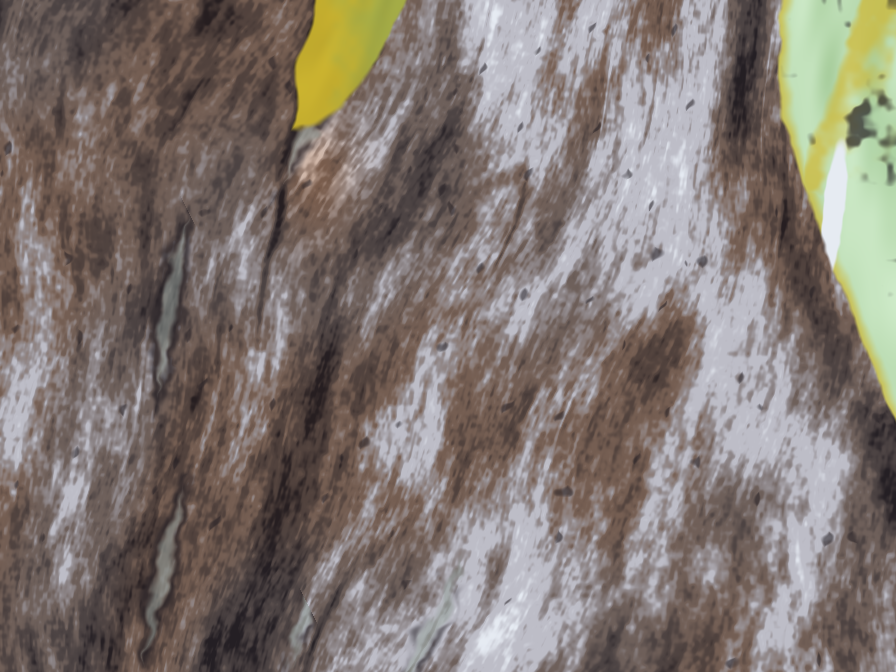
Give the GLSL for this texture, as a WebGL 1 fragment shader.

```glsl
precision highp float;
// Weathered, folded bark with streaks that lean along a bent grain.
// Stretched noise gives the fibres, cellular noise the slits and specks,
// soft ellipses the folds; two smooth leaf patches show at the top and right.
uniform vec2 u_resolution;

const vec3 SOOT = vec3(0.14, 0.12, 0.14);
const vec3 UMBER = vec3(0.30, 0.265, 0.265);
const vec3 BROWN = vec3(0.43, 0.375, 0.355);
const vec3 MAUVE = vec3(0.55, 0.52, 0.53);
const vec3 SILVER = vec3(0.74, 0.74, 0.78);
const vec3 WHITE = vec3(0.90, 0.92, 0.95);
const vec3 LICHEN = vec3(0.52, 0.55, 0.54);
const vec3 LEAF = vec3(0.56, 0.73, 0.50);
const vec3 LEAF_PALE = vec3(0.81, 0.92, 0.79);
const vec3 YELLOW = vec3(0.77, 0.68, 0.18);
const vec3 OLIVE = vec3(0.63, 0.66, 0.27);

vec2 hash2(vec2 p) {
  vec3 a = fract(p.xyx * vec3(0.1031, 0.1030, 0.0973));
  a += dot(a, a.yzx + 33.33);
  return fract((a.xx + a.yz) * a.zy);
}

float noise(vec2 p) {
  vec2 cell = floor(p), f = fract(p);
  f = f * f * (3.0 - 2.0 * f);
  vec2 e = vec2(1.0, 0.0);
  return mix(mix(hash2(cell).x, hash2(cell + e).x, f.x),
             mix(hash2(cell + e.yx).x, hash2(cell + e.xx).x, f.x), f.y);
}

// Soft elliptical spot of light or shade
float spot(vec2 p, vec2 centre, vec2 radius) {
  vec2 d = (p - centre) / radius;
  return exp(-dot(d, d));
}

// Canvas position to (across, along) the grain
vec2 grainCoords(vec2 p) {
  float lean = 0.12 + 0.26 * smoothstep(0.0, 0.6, p.x) - 0.32 * smoothstep(0.75, 1.35, p.x);
  float wave = 0.012 * sin(9.0 * p.y + 5.0 * p.x) + 0.004 * sin(23.0 * p.y - 15.0 * p.x);
  return vec2(p.x - lean * (p.y - 0.5) + wave, p.y);
}

// Layered fibres, centred on zero
float fibres(vec2 q) {
  float sum = 0.0, amount = 0.37;
  vec2 freq = vec2(8.0, 2.3);
  for (int i = 0; i < 6; i++) {
    sum += amount * (noise(q * freq + float(i) * 17.3) - 0.5);
    freq *= vec2(2.0, 2.05);
    amount *= 0.84;
  }
  return sum;
}

// Thin broken line where stretched noise crosses its middle value
float crack(vec2 q, vec2 freq, float seed) {
  float line = smoothstep(0.07, 0.0, abs(noise(q * freq + seed) - 0.5));
  return line * smoothstep(0.5, 0.8, noise(q * vec2(13.0, 6.0) + seed * 2.0));
}

// Cellular lenses: x is the core, y the dark rim
vec2 lenses(vec2 q, vec2 freq, vec2 size, float share, float blur) {
  vec2 result = vec2(0.0);
  vec2 home = floor(q * freq);
  for (int j = -1; j <= 1; j++) {
    for (int i = -1; i <= 1; i++) {
      vec2 cell = home + vec2(float(i), float(j));
      vec2 d = q - (cell + 0.2 + 0.6 * hash2(cell)) / freq;
      vec2 chance = hash2(cell + 71.0);
      vec2 extent = size * (0.45 + 0.75 * chance.y);
      float taper = 1.0 - d.y * d.y / (extent.y * extent.y);
      float dist = abs(d.x) - extent.x * taper;
      float present = step(chance.x, share);
      float core = smoothstep(blur, -blur, dist);
      float rim = smoothstep(blur * 3.5, 0.0, abs(dist));
      result = max(result, present * vec2(core, rim));
    }
  }
  return result;
}

// Tone ramp from soot to white
vec3 barkColour(float tone) {
  vec3 c = mix(SOOT, UMBER, smoothstep(0.0, 0.25, tone));
  c = mix(c, BROWN, smoothstep(0.25, 0.43, tone));
  c = mix(c, MAUVE, smoothstep(0.43, 0.58, tone));
  c = mix(c, SILVER, smoothstep(0.56, 0.73, tone));
  return mix(c, WHITE, smoothstep(0.78, 1.05, tone));
}

// Large folds: bright ridges minus dark hollows
float foldTone(vec2 p) {
  float light = 0.33 * spot(p, vec2(1.00, 0.80), vec2(0.15, 0.24))
              + 0.31 * spot(p, vec2(0.76, 0.93), vec2(0.09, 0.19))
              + 0.28 * spot(p, vec2(0.79, 0.06), vec2(0.11, 0.14))
              + 0.36 * spot(p, vec2(1.20, 0.25), vec2(0.07, 0.14))
              + 0.22 * spot(p, vec2(1.08, 0.45), vec2(0.04, 0.13));
  float shade = 0.14 * spot(p, vec2(0.05, 0.85), vec2(0.32, 0.35))
              + 0.26 * spot(p, vec2(0.97, 0.46), vec2(0.07, 0.09))
              + 0.14 * spot(p, vec2(0.31, 0.28), vec2(0.04, 0.25))
              + 0.20 * spot(p, vec2(1.30, 0.10), vec2(0.08, 0.14));
  return light - shade;
}

void main() {
  vec2 p = gl_FragCoord.xy / u_resolution.y;
  vec2 q = grainCoords(p);
  float ragged = noise(p * 34.0) + 0.5 * noise(p * 80.0) - 0.75;
  float patches = noise(q * vec2(9.0, 4.0) + 40.0);

  // Bark tone, with a hollow beside the right leaf and a crease on the left
  float leafEdge = 1.16 + 0.17 * pow(max(0.85 - p.y, 0.0) / 0.475, 1.2);
  float hollow = (p.x - leafEdge + 0.045) / 0.035;
  float creaseX = 0.40 + 0.17 * (p.y - 0.6) + 0.006 * sin(p.y * 40.0);
  float crease = smoothstep(0.013, 0.0, abs(p.x - creaseX)) * smoothstep(0.55, 0.68, p.y);
  float tone = 0.44 + foldTone(p) * (0.6 + 0.8 * patches) + fibres(q);
  tone += 0.13 * crack(q, vec2(16.0, 2.5), 31.0) - 0.22 * crack(q, vec2(12.0, 2.0), 3.0);
  tone += 0.12 * (noise(p * 150.0) - 0.5);
  tone -= 0.26 * exp(-hollow * hollow) + 0.32 * crease;
  vec3 colour = barkColour(tone);

  // Rusty stains, strongest in the middle tones
  float rust = smoothstep(0.3, 0.8, noise(q * vec2(6.0, 3.0) + 9.0));
  rust = 0.6 * rust * (1.0 - smoothstep(0.45, 0.65, tone)) + spot(p, vec2(0.47, 0.74), vec2(0.06, 0.10));
  colour *= mix(vec3(1.0), vec3(1.11, 0.97, 0.84), rust);

  // Lichen slits with dark rims, then small dark specks
  vec2 wobble = vec2(0.018 * ragged, 0.0);
  float slitShare = mix(0.48, 0.16, smoothstep(0.2, 0.7, p.x + 0.5 * p.y));
  vec2 slit = lenses(q + wobble, vec2(7.0, 3.2), vec2(0.015, 0.12), slitShare, 0.0035);
  colour = mix(colour, SOOT, 0.65 * slit.y * smoothstep(0.25, 0.6, patches + 0.4 * ragged));
  colour = mix(colour, LICHEN * (1.0 + 0.6 * fibres(q)), 0.7 * slit.x * (1.0 - slit.y));
  vec2 speck = lenses(q + wobble, vec2(24.0, 17.0), vec2(0.005, 0.009), 0.13, 0.003);
  colour = mix(colour, SOOT, 0.55 * speck.x);

  // Yellow leaf tip
  float tipCurve = 0.81 + 7.0 * (p.x - 0.44) * (p.x - 0.44);
  float tip = min(p.x - creaseX + 0.004, 0.5 * (p.y - tipCurve)) + 0.005 * ragged;
  vec3 tipColour = mix(YELLOW, OLIVE, smoothstep(0.47, 0.58, p.x + 0.04 * ragged));
  tipColour *= 0.96 + 0.10 * noise(q * vec2(60.0, 15.0));
  colour = mix(colour, tipColour, smoothstep(-0.003, 0.004, tip));

  // Green leaf with yellow bands, a white slit and a dark bruise
  float inside = p.x - leafEdge + 0.008 * ragged;
  float bands = noise(vec2(p.x - 0.35 * p.y, p.y) * vec2(20.0, 5.0)) + 0.15 * ragged;
  vec3 leaf = mix(LEAF, LEAF_PALE, 0.40 + 0.6 * noise(q * vec2(28.0, 9.0) + 5.0));
  float yellowing = max(smoothstep(0.68, 0.88, bands), smoothstep(0.022, 0.0, inside));
  leaf = mix(leaf, YELLOW * 1.05, 0.7 * yellowing);
  float bruise = spot(p, vec2(1.285, 0.82), vec2(0.035, 0.045)) + 1.1 * ragged;
  leaf = mix(leaf, SOOT, 0.7 * smoothstep(0.45, 0.8, bruise));
  float gash = spot(p, vec2(1.24 + 0.1 * (p.y - 0.69), 0.69), vec2(0.018, 0.11));
  leaf = mix(leaf, WHITE, smoothstep(0.35, 0.5, gash + 0.2 * ragged));
  colour = mix(colour, leaf, smoothstep(-0.003, 0.004, inside));

  gl_FragColor = vec4(clamp(colour, 0.0, 1.0), 1.0);
}
```
